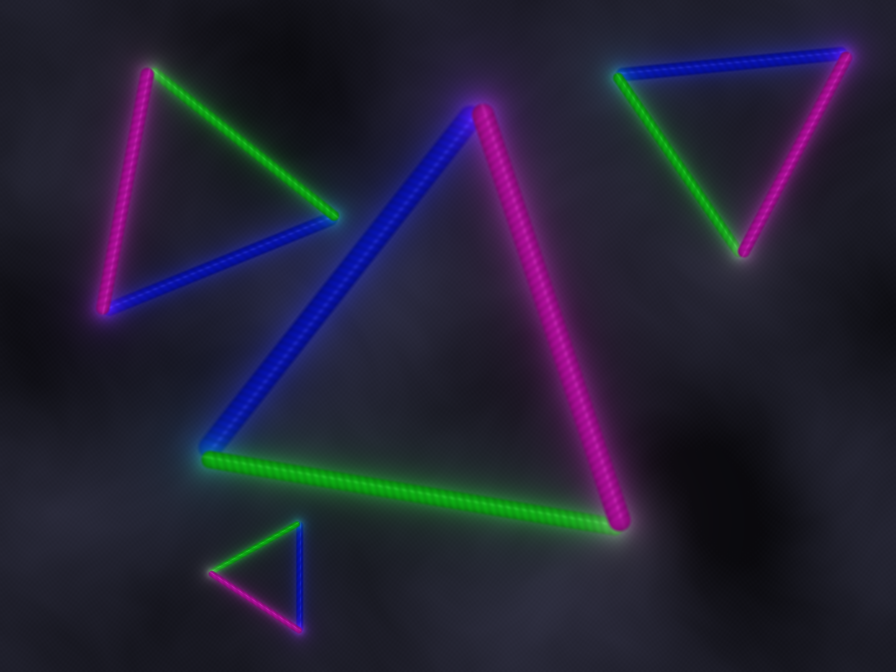
Write a WebGL 2 fragment shader that draws this background.

```glsl
#version 300 es
precision highp float;
// Four triangles of neon tubes hang over a dark, smoky backdrop.
// Each tube is a capsule distance with a soft halo; the smoke is broad
// Gaussian patches, roughened by layered sines and a fine weave.
uniform vec2 u_resolution;
out vec4 fragColor;

const vec3 BLUE = vec3(0.02, 0.06, 0.62);
const vec3 GREEN = vec3(0.04, 0.62, 0.07);
const vec3 MAGENTA = vec3(0.62, 0.05, 0.55);

// Smoke patches: centre, radius, brightness change
const vec4 PATCHES[12] = vec4[12](
  vec4(0.40, 0.90, 0.16, -0.07), vec4(0.05, 0.49, 0.15, -0.07),
  vec4(1.04, 0.32, 0.13, -0.08), vec4(1.12, 0.17, 0.13, -0.06),
  vec4(1.31, 0.50, 0.13, -0.06), vec4(0.20, 0.03, 0.15, -0.05),
  vec4(0.10, 0.28, 0.16, 0.04), vec4(0.80, 0.07, 0.17, 0.03),
  vec4(0.57, 0.56, 0.14, 0.03), vec4(1.03, 0.56, 0.15, 0.03),
  vec4(0.72, 0.42, 0.10, -0.04), vec4(1.30, 0.22, 0.13, 0.03));

// Sines bent by the previous layer, about -1 to 1
float layeredSines(vec2 p) {
  float sum = 0.0, weight = 0.5;
  for (int i = 0; i < 5; i++) {
    p += 0.35 * sin(p.yx * 1.3 + float(i));
    sum += weight * sin(p.x) * sin(p.y + 0.7);
    p = mat2(1.5, 1.1, -1.1, 1.5) * p + 1.9;
    weight *= 0.55;
  }
  return sum;
}

vec3 smoke(vec2 p) {
  float light = 0.118 + 0.035 * layeredSines(p * 9.0);
  for (int i = 0; i < 12; i++) {
    vec2 q = (p - PATCHES[i].xy) / PATCHES[i].z;
    light += PATCHES[i].w * exp(-dot(q, q));
  }
  light += 0.005 * sin(p.x * 820.0) * sin(p.y * 760.0 + 3.0 * sin(p.x * 90.0));
  return max(light, 0.035) * vec3(1.0, 1.01, 1.4);
}

// Lays one glowing tube of the given radius from a to b
void tube(inout vec3 color, vec2 p, vec2 a, vec2 b, float radius, vec3 tint) {
  vec2 ab = b - a;
  float along = clamp(dot(p - a, ab) / dot(ab, ab), 0.0, 1.0);
  vec2 offset = p - a - along * ab;
  float dist = length(offset), outside = max(dist - radius, 0.0);
  float halo = 0.36 * exp(-outside / (radius * 1.1)) + 0.13 * exp(-outside / (radius * 3.5));
  color += tint * halo;

  // Shaded body with a bright thread and faint beads
  float side = dot(offset, normalize(vec2(-ab.y, ab.x))) / radius;
  float beads = sin(along * length(ab) * 520.0 + side * 3.0);
  float thread = exp(-pow((side - 0.2) * 5.0, 2.0));
  float shade = 1.05 - 0.3 * dist * dist / (radius * radius) + 0.04 * beads;
  vec3 body = tint * shade + thread * (0.045 + 0.02 * beads);
  float softness = radius * 0.16 + 0.7 / u_resolution.y;
  color = mix(color, body, 1.0 - smoothstep(-softness, softness, dist - radius));
}

void main() {
  vec2 p = gl_FragCoord.xy / u_resolution.y;
  p.x += 0.5 * (4.0 / 3.0 - u_resolution.x / u_resolution.y);
  vec3 color = smoke(p);

  // Large centre triangle
  tube(color, p, vec2(0.700, 0.825), vec2(0.313, 0.334), 0.0175, BLUE);
  tube(color, p, vec2(0.313, 0.316), vec2(0.915, 0.216), 0.0130, GREEN);
  tube(color, p, vec2(0.719, 0.829), vec2(0.922, 0.226), 0.0165, MAGENTA);

  // Upper left triangle
  tube(color, p, vec2(0.163, 0.540), vec2(0.492, 0.674), 0.0100, BLUE);
  tube(color, p, vec2(0.230, 0.892), vec2(0.497, 0.679), 0.0075, GREEN);
  tube(color, p, vec2(0.219, 0.889), vec2(0.153, 0.542), 0.0100, MAGENTA);

  // Upper right triangle
  tube(color, p, vec2(0.927, 0.889), vec2(1.251, 0.920), 0.0100, BLUE);
  tube(color, p, vec2(0.920, 0.884), vec2(1.099, 0.625), 0.0075, GREEN);
  tube(color, p, vec2(1.259, 0.914), vec2(1.107, 0.626), 0.0090, MAGENTA);

  // Small lower triangle
  tube(color, p, vec2(0.446, 0.218), vec2(0.446, 0.065), 0.0050, BLUE);
  tube(color, p, vec2(0.315, 0.149), vec2(0.442, 0.220), 0.0042, GREEN);
  tube(color, p, vec2(0.315, 0.146), vec2(0.445, 0.062), 0.0045, MAGENTA);

  fragColor = vec4(clamp(color, 0.0, 1.0), 1.0);
}
```
